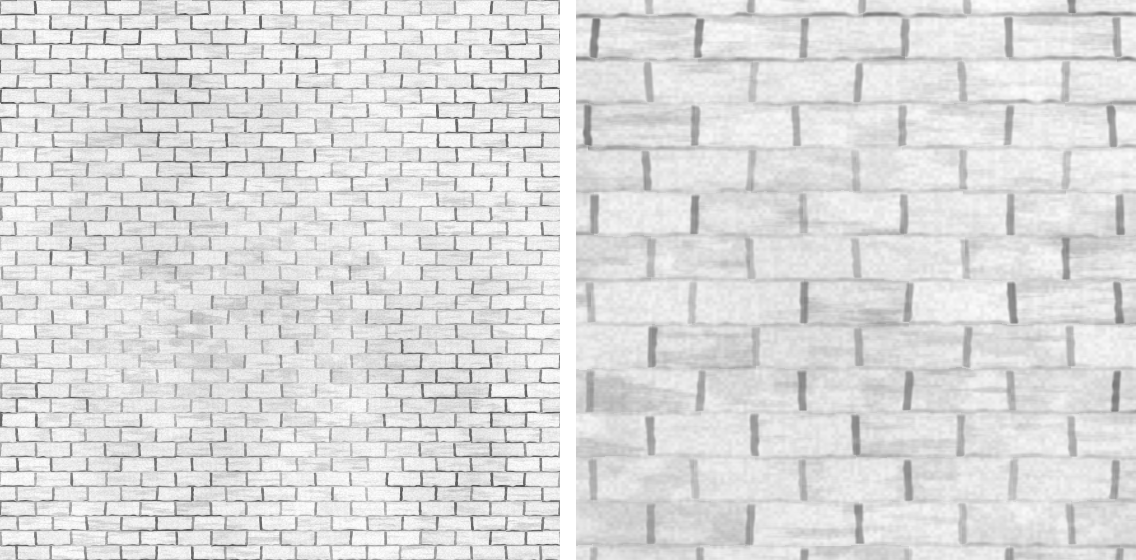
Left, the full canvas; right, a detail of the centre.
Give the GLSL for this texture, as a Shadertoy shader.

```glsl
// Whitewashed brick wall in running bond: narrow bricks, short dark head joints
// and thin, broken bed joints. Value noise wears the joints away, strongest in a
// pale patch near the middle, and adds brushed streaks, blotches and grain.

#define COLUMNS 16.0
#define ROWS 38.0
#define HEAD_HALF_WIDTH 0.0024
#define BED_HALF_WIDTH 0.0012
#define JOINT_JITTER 0.035
#define PAINT_TONE 0.978
#define JOINT_TONE 0.38
#define STREAK_DEPTH 0.12
#define GRAIN_DEPTH 0.075
#define PATCH_CENTER vec2(0.44, 0.43)
#define PATCH_RADIUS vec2(0.36, 0.21)

float hash(vec2 p) {
    return fract(sin(dot(p, vec2(127.1, 311.7))) * 43758.5453);
}

// Value noise over the unit canvas that repeats at its borders.
float noise(vec2 uv, vec2 cells) {
    vec2 p = uv * cells;
    vec2 i = floor(p), f = fract(p);
    f = f * f * (3.0 - 2.0 * f);
    vec2 a = mod(i, cells), b = mod(i + 1.0, cells);
    return mix(mix(hash(a), hash(vec2(b.x, a.y)), f.x),
               mix(hash(vec2(a.x, b.y)), hash(b), f.x), f.y);
}

float fbm(vec2 uv, vec2 cells) {
    float sum = 0.0, weight = 0.5;
    for (int i = 0; i < 4; i++) {
        sum += weight * noise(uv, cells);
        cells *= 2.0;
        weight *= 0.5;
    }
    return sum / 0.9375;
}

// Horizontal position within a row, in bricks; whole numbers are head joints.
float rowPosition(float x, float row) {
    float wrapped = mod(row, ROWS);
    float shift = mod(wrapped, 2.0) > 0.5 ? 0.48 : 0.02;
    return x * COLUMNS - shift - JOINT_JITTER * (hash(vec2(wrapped, 7.0)) - 0.5);
}

// x: signed distance to the nearest head joint, in bricks; y: brick number.
vec2 brickAt(float x, float row) {
    float p = rowPosition(x, row);
    float joint = floor(p + 0.5);
    vec2 id = vec2(mod(joint, COLUMNS), mod(row, ROWS));
    float d = p - joint - JOINT_JITTER * 2.0 * (hash(id + 3.0) - 0.5);
    return vec2(d, mod(joint - (d < 0.0 ? 1.0 : 0.0), COLUMNS));
}

float band(float d, float halfWidth, float soft) {
    return 1.0 - smoothstep(halfWidth - soft, halfWidth + soft, abs(d));
}

void mainImage(out vec4 fragColor, in vec2 fragCoord) {
    vec2 uv = fragCoord / iResolution.xy;
    float soft = max(0.0011, 0.7 / iResolution.y);

    // Wear: 1 inside the pale patch, ragged at its rim. Grime darkens joints.
    float cloud = fbm(uv, vec2(5.0));
    float rim = length((uv - PATCH_CENTER) / PATCH_RADIUS) + 1.3 * (cloud - 0.5);
    float wear = 1.0 - smoothstep(0.45, 1.25, rim);
    float grime = smoothstep(0.3, 0.7, fbm(uv + 0.37, vec2(6.0)));

    // Rows count downward from the top; edges wobble slightly.
    float wobble = noise(uv, vec2(130.0, 76.0)) - 0.5;
    float y = (1.0 - uv.y) * ROWS + 0.06 * wobble;
    float row = floor(y);
    vec2 brick = brickAt(uv.x, row);
    vec2 id = vec2(brick.y, mod(row, ROWS));

    // Head joints: each has its own strength and an uneven width.
    float p = rowPosition(uv.x, row);
    vec2 jointId = vec2(mod(floor(p + 0.5), COLUMNS), id.y);
    float ragged = noise(uv, vec2(260.0, 240.0));
    float headStrength = mix(0.5, 1.1, hash(jointId + 19.0));
    headStrength *= mix(0.72, 1.12, grime) * (1.0 - 0.4 * wear);
    headStrength *= mix(0.7, 1.15, ragged);
    float headWidth = HEAD_HALF_WIDTH * mix(0.75, 1.15, ragged);
    float lean = 0.07 * (hash(jointId + 53.0) - 0.5) * (fract(y) - 0.5);
    float head = band((brick.x + lean) / COLUMNS, headWidth, soft) * headStrength;
    head *= smoothstep(0.0, 0.12, fract(y)) * smoothstep(0.0, 0.06, 1.0 - fract(y));

    // Bed joints: strength follows the brick above, broken up by noise.
    float line = floor(y + 0.5);
    vec2 above = vec2(brickAt(uv.x, line - 1.0).y, mod(line, ROWS));
    float bedStrength = mix(0.35, 1.05, hash(above + 31.0)) * mix(0.6, 1.2, grime);
    bedStrength *= mix(0.45, 1.2, noise(uv, vec2(130.0, 76.0))) * (1.0 - 0.78 * wear);
    float bedOffset = (y - line + 0.05 * (hash(above + 5.0) - 0.5)) / ROWS;
    float bed = band(bedOffset, BED_HALF_WIDTH, soft) * bedStrength;
    float halo = band(bedOffset, 0.003, 0.003) * 0.16 * bedStrength;

    // Paint: brick tint, brushed streaks, then blotches in the worn patch.
    float tone = PAINT_TONE - 0.042 * hash(id + 11.0);
    float streak = fbm(uv + 0.1 * hash(id), vec2(32.0, 190.0));
    float brushed = mix(0.25, 1.0, hash(id + 23.0));
    tone -= STREAK_DEPTH * brushed * smoothstep(0.42, 0.8, streak);
    float blotch = smoothstep(0.42, 0.6, fbm(uv + 0.2, vec2(45.0, 80.0)));
    tone -= wear * (0.015 + 0.06 * blotch * step(0.35, hash(id + 41.0)));
    tone -= 0.05 * smoothstep(0.38, 0.72, cloud) + 0.012 * grime;
    tone += GRAIN_DEPTH * (noise(uv, vec2(440.0)) - 0.5);

    float joint = clamp(max(head, bed) + halo, 0.0, 1.0);
    tone = mix(min(tone, 0.985), JOINT_TONE + 0.12 * (ragged - 0.5), joint);
    fragColor = vec4(vec3(clamp(tone, 0.0, 1.0)), 1.0);
}
```
